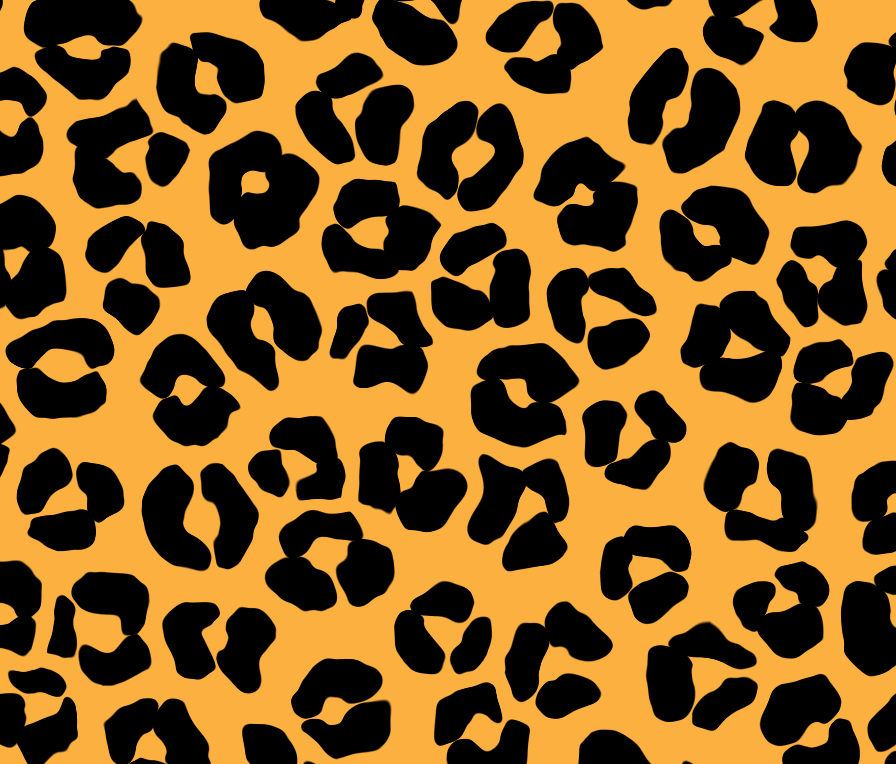
Reproduce this pattern procedurally as a WebGL 1 fragment shader.

```glsl
precision highp float;
// Leopard skin: black broken rosettes scattered over a flat amber ground.

uniform vec2 u_resolution;

const float PI = 3.14159265;
const float CELLS_PER_HEIGHT = 6.0;
const float ROW_HEIGHT = 0.87;
const float JITTER = 0.3;
const vec3 AMBER = vec3(0.99, 0.69, 0.25);
const vec3 BLACK = vec3(0.0);

float hash(vec2 p) {
  vec3 q = fract(vec3(p.xyx) * 0.1031);
  q += dot(q, q.yzx + 33.33);
  return fract((q.x + q.y) * q.z);
}

float noise(vec2 p) {
  vec2 i = floor(p), f = fract(p);
  f = f * f * (3.0 - 2.0 * f);
  vec2 e = vec2(1.0, 0.0);
  return mix(mix(hash(i), hash(i + e), f.x),
             mix(hash(i + e.yx), hash(i + e.xx), f.x), f.y);
}

vec2 warp(vec2 p, float frequency, float amount) {
  vec2 q = p * frequency;
  return p + amount * (vec2(noise(q + 40.0), noise(q + 90.0)) - 0.5);
}

vec2 rotate(vec2 p, float a) {
  float c = cos(a), s = sin(a);
  return vec2(c * p.x - s * p.y, s * p.x + c * p.y);
}

float smoothMax(float a, float b, float k) {
  float h = max(k - abs(a - b), 0.0) / k;
  return max(a, b) + 0.25 * h * h * k;
}

// Thick round-ended arc centred on the +y axis.
float arcDistance(vec2 p, float halfAngle, float radius, float thickness) {
  p.x = abs(p.x);
  vec2 tip = vec2(sin(halfAngle), cos(halfAngle));
  float d = tip.y * p.x > tip.x * p.y
    ? length(p - tip * radius) : abs(length(p) - radius);
  return d - thickness;
}

// Ring of two or three lobes with uneven gaps.
float rosette(vec2 p, vec2 id) {
  float lobes = hash(id + 11.0) < 0.35 ? 2.0 : 3.0;
  float turn = 2.0 * PI * hash(id + 23.0);
  float size = mix(0.25, 0.31, hash(id + 37.0));
  p = rotate(p, turn);
  p.x *= mix(0.9, 1.12, hash(id + 53.0));
  float d = 1.0;
  for (int i = 0; i < 3; i++) {
    float k = float(i);
    if (k >= lobes) break;
    vec2 seed = id + 7.0 * k;
    float radius = size + 0.04 * (hash(seed + 61.0) - 0.5);
    float thickness = mix(0.14, 0.185, hash(seed + 71.0));
    float gap = mix(-0.08, 0.18, hash(seed + 83.0));
    float halfAngle = max(PI / lobes - thickness / radius - gap, 0.12);
    float angle = 2.0 * PI * k / lobes + 0.25 * (hash(seed + 97.0) - 0.5);
    d = min(d, arcDistance(rotate(p, angle), halfAngle, radius, thickness));
  }
  return d;
}

// Identity of a neighbouring cell in the staggered lattice.
vec2 cellId(vec2 p, vec2 offset) {
  float row = floor(p.y / ROW_HEIGHT) + offset.y;
  return vec2(floor(p.x - 0.5 * mod(row, 2.0)) + offset.x, row);
}

vec2 cellCentre(vec2 id) {
  vec2 shift = JITTER * (vec2(hash(id + 101.0), hash(id + 131.0)) - 0.5);
  return vec2(id.x + 0.5 + 0.5 * mod(id.y, 2.0), (id.y + 0.5) * ROW_HEIGHT) + shift;
}

// Rosette of the nearest cell, kept clear of its neighbours.
float spots(vec2 p) {
  vec2 nearId = vec2(0.0), nearCentre = vec2(0.0);
  float nearest = 9.0;
  for (int j = -1; j <= 1; j++) for (int i = -1; i <= 1; i++) {
    vec2 id = cellId(p, vec2(float(i), float(j)));
    vec2 centre = cellCentre(id);
    float d = length(p - centre);
    if (d < nearest) { nearest = d; nearId = id; nearCentre = centre; }
  }
  float border = 9.0;
  for (int j = -2; j <= 2; j++) for (int i = -2; i <= 2; i++) {
    vec2 centre = cellCentre(cellId(p, vec2(float(i), float(j))));
    vec2 span = centre - nearCentre;
    if (dot(span, span) > 0.001)
      border = min(border, dot(0.5 * (centre + nearCentre) - p, normalize(span)));
  }
  return smoothMax(rosette(p - nearCentre, nearId), 0.06 - border, 0.08);
}

void main() {
  vec2 p = gl_FragCoord.xy / u_resolution.y * CELLS_PER_HEIGHT;
  p = rotate(p, 0.3) + 20.0;
  p = warp(warp(p, 3.5, 0.16), 10.0, 0.035);
  float edge = 0.8 * CELLS_PER_HEIGHT / u_resolution.y;
  gl_FragColor = vec4(mix(BLACK, AMBER, smoothstep(-edge, edge, spots(p))), 1.0);
}
```
